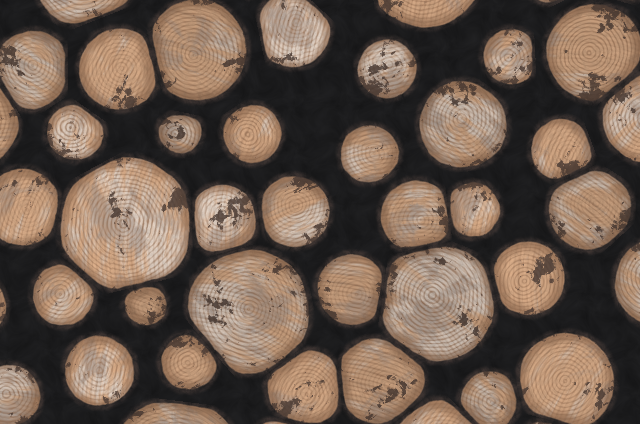
Give the GLSL for this texture, as a WebGL 1 fragment shader.

```glsl
precision highp float;
// Stacked sawn logs seen end-on, with dark gaps between them. A jittered power diagram
// gives each log a site and a reach; rounded cells become the log faces, which are
// coloured with growth rings, saw marks, bleaching and dirt from layered sines.
uniform vec2 u_resolution;

const vec2 CELL = vec2(0.222, 0.196);     // mean log spacing, canvas height = 1
const float JITTER = 0.52;
const float REACH_MIN = 0.075;
const float REACH_MAX = 0.172;
const float ROUNDING = 0.028;
const float BULGE = 1.22;                 // largest radius relative to the inscribed one
const float GAP = 0.003;
const float BARK_WIDTH = 0.007;
const float RING_SPACING = 0.0095;
const float SAW_SPACING = 0.0105;
const float TAU = 6.2831853;

const vec3 SHADOW = vec3(0.105, 0.105, 0.110);
const vec3 BARK   = vec3(0.235, 0.200, 0.190);
const vec3 UMBER  = vec3(0.340, 0.270, 0.240);
const vec3 BROWN  = vec3(0.520, 0.385, 0.290);
const vec3 TAN    = vec3(0.785, 0.625, 0.495);
const vec3 PALE   = vec3(0.840, 0.780, 0.730);
const vec3 GREY   = vec3(0.620, 0.555, 0.515);

vec3 hash3(vec2 cell) {
  vec3 h = fract(cell.xyx * vec3(0.1031, 0.1030, 0.0973) + 0.37);
  h += dot(h, h.yxz + 33.33);
  return fract((h.xxy + h.yzz) * h.zyx);
}

// Warped, rotated sines; roughly -1 to 1
float layers(vec2 p) {
  float sum = 0.0, gain = 0.7;
  for (int i = 0; i < 5; i++) {
    p = mat2(0.8, 0.6, -0.6, 0.8) * p + 0.7 * sin(p.yx * 0.9 + float(i));
    sum += gain * sin(p.x) * sin(p.y);
    p *= 1.9;
    gain *= 0.62;
  }
  return sum;
}

// Log site in xy, reach in z
vec3 logSite(vec2 cell) {
  vec3 h = hash3(cell);
  vec2 centre = cell + 0.5 + (h.xy - 0.5) * JITTER;
  centre.x += 0.5 * mod(cell.y, 2.0) - 0.25;
  return vec3(centre * CELL, mix(REACH_MIN, REACH_MAX, h.z * h.z));
}

float smoothMin(float a, float b, float k) {
  float h = max(k - abs(a - b), 0.0) / k;
  return min(a, b) - 0.25 * h * h * k;
}

vec2 owningCell(vec2 p) {
  vec2 base = floor(p / CELL), owner = base;
  float nearest = 1e3;
  for (int y = -2; y <= 2; y++) for (int x = -2; x <= 2; x++) {
    vec2 cell = base + vec2(float(x), float(y));
    vec3 site = logSite(cell);
    vec2 d = p - site.xy;
    float power = dot(d, d) - site.z * site.z;
    if (power < nearest) { nearest = power; owner = cell; }
  }
  return owner;
}

// Depth inside the rounded face of a log: positive on wood, negative in the gaps
float faceDepth(vec2 p, vec2 owner, vec3 site) {
  float depth = 1.0, inscribed = site.z;
  for (int y = -2; y <= 2; y++) for (int x = -2; x <= 2; x++) {
    if (x == 0 && y == 0) continue;
    vec3 other = logSite(owner + vec2(float(x), float(y)));
    vec2 d = other.xy - site.xy;
    float span = length(d);
    float side = 0.5 * (span * span + site.z * site.z - other.z * other.z) / span;
    depth = smoothMin(depth, side - dot(p - site.xy, d / span), ROUNDING);
    inscribed = min(inscribed, side);
  }
  float disc = min(site.z, inscribed * BULGE) - length(p - site.xy);
  return smoothMin(depth, disc, ROUNDING * 0.5) - GAP;
}

vec3 woodColour(vec2 q, float depth, vec3 trait) {
  float angle = (trait.x - 0.35) * 2.4;
  vec2 grain = mat2(cos(angle), -sin(angle), sin(angle), cos(angle)) * q;
  vec2 seed = trait.xy * 60.0;
  float tone = layers(q * 13.0 + seed);
  float streak = layers(grain * vec2(14.0, 110.0) + seed);
  float speckle = layers(q * 150.0 + seed);

  // Growth rings about an off-centre pith, and slightly bowed saw marks
  float radius = length(q - (trait.yz - 0.5) * 0.03) + 0.004 * layers(q * 22.0 + seed);
  float ring = 0.5 + 0.5 * sin(TAU * radius / RING_SPACING + 0.8 * tone);
  float saw = 0.5 + 0.5 * sin(TAU * (grain.y + 1.2 * grain.x * grain.x) / SAW_SPACING + streak);

  float bleach = tone * 0.7 + streak * 0.45 + (trait.z - 0.5) * 0.9;
  vec3 colour = mix(TAN, PALE, smoothstep(-0.15, 0.65, bleach));
  colour = mix(colour, GREY, 0.6 * smoothstep(0.1, 0.8, layers(q * 19.0 - seed) + 0.3 * streak));
  float lines = ring * ring * mix(0.5, 0.18, trait.y) + saw * saw * mix(0.12, 0.38, trait.y);
  colour = mix(colour, BROWN, clamp(lines + 0.2 * speckle + 0.15 * streak, 0.0, 0.85));
  colour = mix(colour, BROWN, 0.65 * smoothstep(0.025, 0.0, depth + 0.006 * tone));

  // Dirt gathers in streaky patches, mostly towards the rim
  float rim = exp(-max(depth, 0.0) / 0.03);
  float dirt = layers(q * 24.0 + seed.yx) + 0.5 * speckle + 0.3 * streak + 0.35 * rim;
  colour = mix(colour, UMBER * 0.75, 0.8 * smoothstep(0.75, 1.15, dirt));
  return colour * (0.93 + 0.12 * trait.x + 0.07 * speckle);
}

void main() {
  vec2 p = gl_FragCoord.xy / u_resolution.y;
  float pixel = 1.0 / u_resolution.y;
  vec2 owner = owningCell(p);
  vec3 site = logSite(owner);
  float rough = layers(p * 60.0);
  float depth = faceDepth(p, owner, site) + 0.0018 * rough + 0.002 * layers(p * 18.0);

  // Gaps, then a ragged bark rim, then the sawn face
  vec3 colour = SHADOW * (1.0 + 0.15 * rough);
  float bark = smoothstep(-0.012, 0.001, depth) * (0.65 + 0.45 * layers(p * 110.0));
  colour = mix(colour, BARK, clamp(bark, 0.0, 1.0));
  vec3 wood = woodColour(p - site.xy, depth - BARK_WIDTH, hash3(owner + 71.0));
  float face = smoothstep(-pixel, pixel, depth - BARK_WIDTH * (0.6 + 0.4 * rough));
  gl_FragColor = vec4(mix(colour, wood, face), 1.0);
}
```
